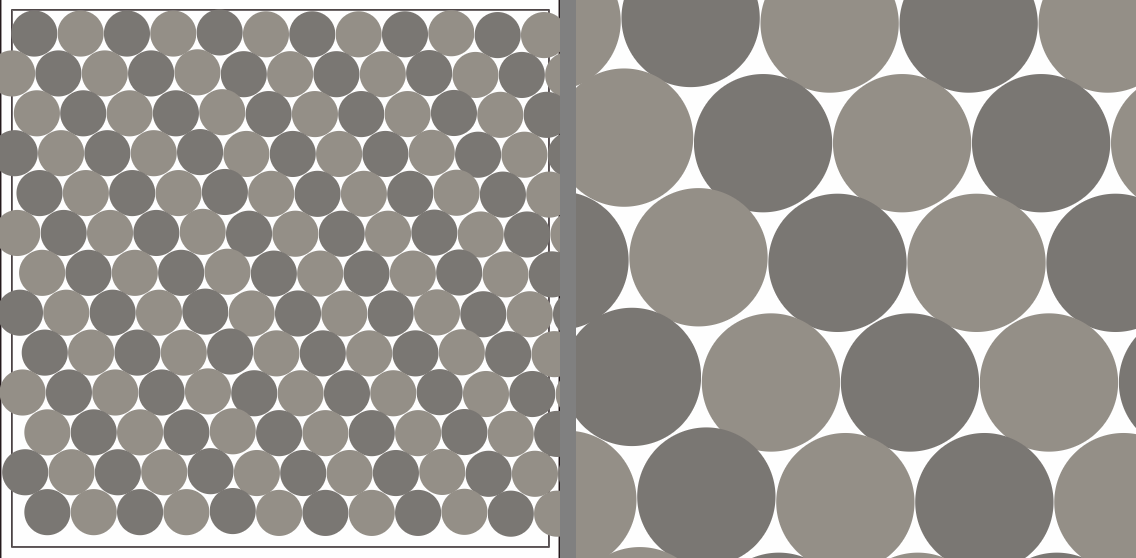
Left, the full canvas; right, a detail of the centre.
A Shadertoy shader for this pattern:

```glsl
// Thirteen staggered rows of touching discs in two alternating warm greys,
// laid over a thin dark square frame on white. Each row finds its nearest
// disc by rounding; lengths are in disc pitches, with y running downward.

const float PITCHES_ACROSS = 12.085;
const int ROWS = 13;
const float ROW_STEP = 0.8607;
const float RADIUS = 0.4975;
const vec2 FIRST_CENTRE = vec2(0.7396, 0.724);
const float SLANT = 0.0283;        // sideways drift per row
const float STAGGER = 0.507;       // left shift of odd rows
const float GROUP = 5.0;           // columns per height step
const float GROUP_DROP = 0.0165;
const float GROUP_LIFT = 0.0236;   // rise of the last disc in a group
const float LINE_HALF = 0.0157;

const vec3 PAPER = vec3(0.996);
const vec3 INK = vec3(0.14, 0.10, 0.11);
const vec3 DARK_GREY = vec3(0.48, 0.465, 0.45);
const vec3 LIGHT_GREY = vec3(0.58, 0.56, 0.53);

// Antialiased coverage of the region where the distance is negative
float coverage(float dist, float pixel) {
    return clamp(0.5 - dist / pixel, 0.0, 1.0);
}

float boxDistance(vec2 p, vec2 halfSize) {
    vec2 q = abs(p) - halfSize;
    return length(max(q, 0.0)) + min(max(q.x, q.y), 0.0);
}

// Horizontal position of the first disc in a row; the last row drifts less
float rowStart(float row) {
    float drift = row > float(ROWS) - 1.5 ? row - 2.0 : row;
    return FIRST_CENTRE.x + SLANT * drift - STAGGER * mod(row, 2.0);
}

// Small repeating height differences along a row
float columnOffset(float column) {
    float isLast = step(GROUP - 1.5, mod(column, GROUP));
    return GROUP_DROP * floor(column / GROUP) - GROUP_LIFT * isLast;
}

// Colours alternate along rows and swap after every second row
vec3 discColour(float row, float column) {
    float parity = mod(column + floor((row + 1.0) * 0.5), 2.0);
    return mix(DARK_GREY, LIGHT_GREY, parity);
}

vec3 paintFrame(vec3 base, vec2 p, float pixel) {
    float square = abs(boxDistance(p - vec2(6.052, 6.009), vec2(5.795)));
    float sides = abs(abs(p.x - 0.5 * PITCHES_ACROSS) - 0.5 * PITCHES_ACROSS + LINE_HALF);
    return mix(base, INK, coverage(min(square, sides) - LINE_HALF, pixel));
}

vec3 paintRow(vec3 base, vec2 p, float row, float pixel) {
    float start = rowStart(row);
    float column = max(floor(p.x - start + 0.5), 0.0);
    vec2 centre = vec2(start + column,
                       FIRST_CENTRE.y + ROW_STEP * row + columnOffset(column));
    float disc = length(p - centre) - RADIUS;
    return mix(base, discColour(row, column), coverage(disc, pixel));
}

void mainImage(out vec4 fragColor, in vec2 fragCoord) {
    float pixel = PITCHES_ACROSS / iResolution.x;
    vec2 p = vec2(fragCoord.x, iResolution.y - fragCoord.y) * pixel;

    vec3 colour = paintFrame(PAPER, p, pixel);
    for (int row = 0; row < ROWS; row++) {
        colour = paintRow(colour, p, float(row), pixel);
    }
    fragColor = vec4(colour, 1.0);
}
```
